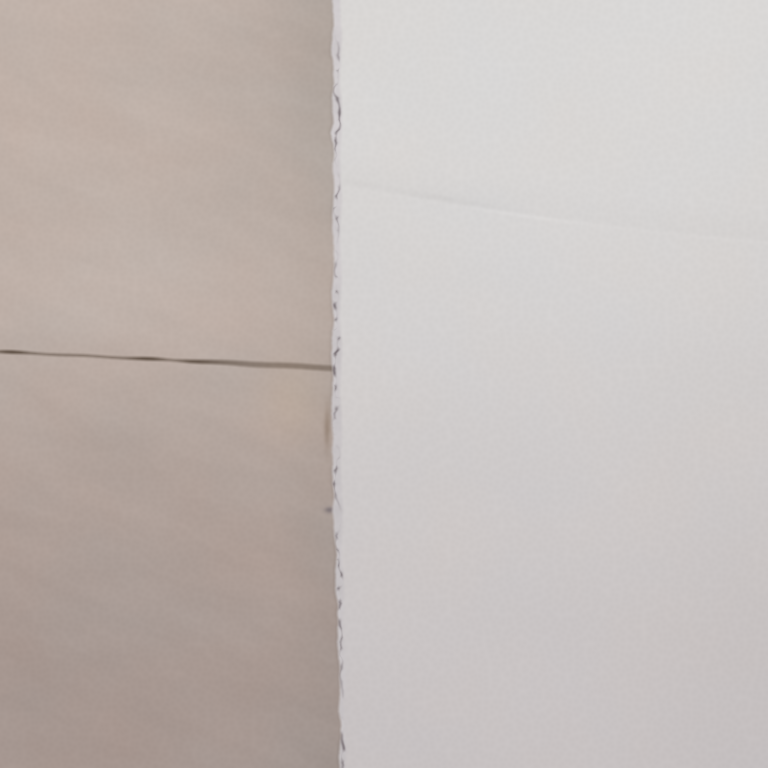
This texture is drawn by a WebGL 1 fragment shader. Its source:

```glsl
precision mediump float;
// Two plaster surfaces: a warm stone wall at left, split by a thin dark joint,
// and a smooth pale wall at right with a faint crease. A ragged paint lip
// parts them. Built from gradients, layered sines and cellular noise.

uniform vec2 u_resolution;

const vec3 STONE_TOP = vec3(0.750, 0.694, 0.660);
const vec3 STONE_LOW = vec3(0.645, 0.587, 0.562);
const vec3 PALE_TOP = vec3(0.852, 0.845, 0.840);
const vec3 PALE_LOW = vec3(0.782, 0.760, 0.760);
const vec3 LIP_LIGHT = vec3(0.815, 0.797, 0.803);
const vec3 LIP_SHADE = vec3(0.470, 0.435, 0.450);
const vec3 JOINT_DARK = vec3(0.350, 0.295, 0.250);
const vec3 STAIN = vec3(0.540, 0.470, 0.415);
const float LIP_X = 0.433;
const float LIP_WIDTH = 0.011;
const float JOINT_LEFT_Y = 0.542;
const float JOINT_SLOPE = -0.049;
const float JOINT_HALF_WIDTH = 0.0020;
const float BLUR = 0.0016;

vec2 hash2(vec2 p) {
  vec2 q = fract(p * vec2(0.1031, 0.1137));
  q += dot(q, q.yx + 19.19);
  return fract(vec2(q.x * q.y * 7.3, (q.x + q.y) * q.x * 3.7));
}

// Distance to the nearest scattered cell centre.
float cellular(vec2 p) {
  vec2 cell = floor(p);
  float nearest = 2.0;
  for (int j = -1; j <= 1; j++) {
    for (int i = -1; i <= 1; i++) {
      vec2 c = cell + vec2(float(i), float(j));
      nearest = min(nearest, length(c + hash2(c + 40.0) - p));
    }
  }
  return nearest;
}

// Soft cloudy variation, roughly -1 to 1.
float layeredSines(vec2 p) {
  float sum = 0.0;
  float amp = 0.5;
  for (int i = 0; i < 5; i++) {
    sum += amp * sin(p.x + 1.7 * sin(p.y * 0.8)) * cos(p.y + 1.3 * sin(p.x * 0.7));
    p = mat2(1.5, 1.1, -1.1, 1.5) * p + 2.3;
    amp *= 0.55;
  }
  return sum;
}

float band(float d, float halfWidth, float soft) {
  return 1.0 - smoothstep(halfWidth - soft, halfWidth + soft, abs(d));
}

float blob(vec2 d, vec2 size) {
  d /= size;
  return exp(-dot(d, d));
}

float ridge(float d, float size) {
  return exp(-d * d / (size * size));
}

vec3 stoneWall(vec2 uv, float soft) {
  vec3 col = mix(STONE_LOW, STONE_TOP, smoothstep(-0.05, 0.85, uv.y));
  vec2 slanted = uv + vec2(0.0, 0.25 * uv.x);
  col += 0.010 * layeredSines(slanted * vec2(9.0, 18.0));
  col += 0.010 * layeredSines(slanted * vec2(24.0, 60.0) + 9.0);
  col += vec3(0.008, -0.002, -0.006) * layeredSines(uv * vec2(11.0, 14.0) + 4.0);
  col += 0.020 * blob(uv - vec2(0.16, 0.61), vec2(0.28, 0.10));
  col -= vec3(0.035, 0.028, 0.025) * smoothstep(0.22, 0.44, uv.x) * smoothstep(0.45, 0.95, uv.y);
  col -= vec3(0.022, 0.014, 0.012) * smoothstep(0.34, 0.44, uv.x);

  // Joint: crisp and dark toward the left, softer and paler toward the lip.
  float jointD = uv.y - (JOINT_LEFT_Y + JOINT_SLOPE * uv.x + 0.0004 * sin(uv.x * 70.0));
  float fade = smoothstep(0.22, 0.34, uv.x);
  float wear = 0.78 + 0.22 * sin(uv.x * 47.0 + 2.0 * sin(uv.x * 29.0));
  float halfWidth = JOINT_HALF_WIDTH * mix(0.5 + 0.5 * wear, 1.8, fade);
  col = mix(col, JOINT_DARK, band(jointD, halfWidth, soft + BLUR) * mix(wear, 0.50, fade));

  // Stains and a chip close to the lip.
  col = mix(col, STAIN, 0.60 * blob(uv - vec2(0.426, 0.443), vec2(0.004, 0.026)));
  col = mix(col, LIP_SHADE, 0.8 * blob(uv - vec2(0.429, 0.336), vec2(0.006, 0.004)));
  return col + vec3(0.025, 0.016, 0.0) * blob(uv - vec2(0.38, 0.48), vec2(0.04, 0.05));
}

vec3 paleWall(vec2 uv) {
  vec3 col = mix(PALE_LOW, PALE_TOP, smoothstep(-0.05, 0.95, uv.y));
  col += 0.005 * layeredSines(uv * vec2(6.0, 11.0) + 7.0);
  col += vec3(-0.004, 0.0, 0.004) * layeredSines(uv * 14.0);
  col -= 0.012 * smoothstep(0.75, 1.0, uv.x) * (1.0 - uv.y);

  // Crease: a broken lit ridge with a shadow above, sloping to the right.
  float t = uv.x - 0.45;
  float creaseD = uv.y - (0.757 - 0.185 * t + 0.095 * t * t);
  float lit = 0.25 + 0.75 * ridge(uv.x - 0.69, 0.10) + 0.35 * ridge(uv.x - 0.97, 0.06);
  float shaded = 0.20 + 0.80 * ridge(uv.x - 0.58, 0.06) + 0.35 * ridge(uv.x - 0.47, 0.03);
  col += 0.016 * lit * ridge(creaseD, 0.003);
  col -= 0.022 * shaded * ridge(creaseD - 0.006, 0.005);
  col -= 0.006 * ridge(creaseD - 0.018, 0.018);
  return col;
}

void main() {
  vec2 uv = gl_FragCoord.xy / u_resolution;
  float soft = 1.0 / min(u_resolution.x, u_resolution.y);

  // Ragged borders of the lip; it leans right toward the bottom.
  float lean = 0.009 * (1.0 - smoothstep(0.0, 0.5, uv.y));
  float rag = layeredSines(vec2(3.0, uv.y * 45.0));
  float lipLeft = LIP_X + lean + 0.0035 * rag - 0.004 * ridge(uv.y - 0.825, 0.012);
  float lipRight = LIP_X + LIP_WIDTH + 0.6 * lean + 0.0012 * sin(uv.y * 61.0 + rag);

  // Lip paint with sparse, soft shadow flecks running along it.
  vec3 lip = LIP_LIGHT - 0.045 * (1.0 - uv.y) + 0.03 * rag;
  float flakes = cellular(uv * vec2(90.0, 70.0));
  float shadeD = uv.x - mix(lipLeft, lipRight, 0.45 + 0.3 * sin(uv.y * 83.0 + 2.0 * rag));
  float clusters = 0.55 + 0.45 * sin(uv.y * 37.0 + 2.0 * sin(uv.y * 17.0));
  float broken = smoothstep(0.25, 0.75, flakes) * clusters * smoothstep(0.97, 0.90, uv.y);
  lip = mix(lip, LIP_SHADE, 0.85 * broken * ridge(shadeD, 0.0024));

  vec3 col = stoneWall(uv, soft);
  col -= 0.05 * clusters * ridge(uv.x - lipLeft, 0.003);
  col = mix(col, lip, smoothstep(-BLUR - soft, BLUR + soft, uv.x - lipLeft));
  col = mix(col, paleWall(uv), smoothstep(-0.003, 0.003, uv.x - lipRight));

  // Fine plaster grain.
  col += 0.014 * (cellular(uv * 130.0) - 0.5);
  gl_FragColor = vec4(clamp(col, 0.0, 1.0), 1.0);
}
```
